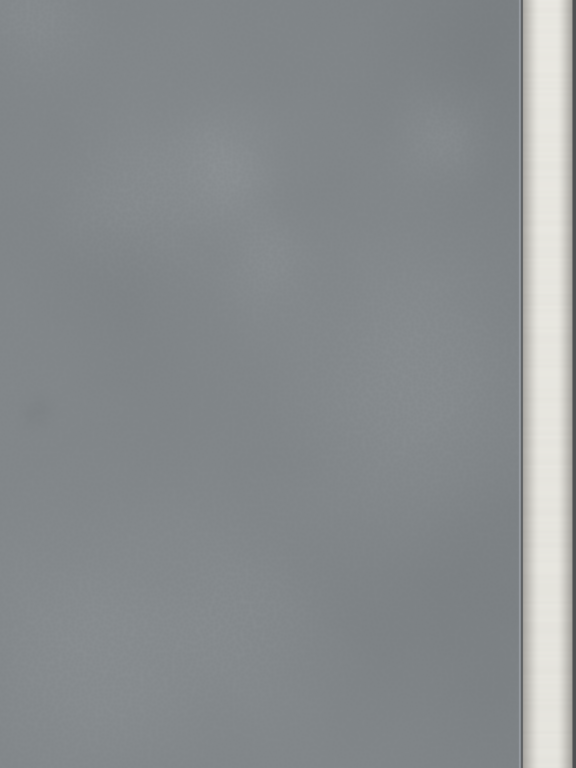
Write a Shadertoy shader that draws this texture.

```glsl
// A matte blue-grey panel with cloudy patches, beside a brushed pale metal rail.
// Soft elliptical blobs and layered sines shade the panel, cellular noise grains it;
// the rail is a rounded profile across x with fine streaks along y.

const vec3 PANEL_COLOR = vec3(0.506, 0.525, 0.537);
const vec3 RAIL_LIGHT  = vec3(0.910, 0.905, 0.880);
const vec3 RAIL_SHADE  = vec3(0.600, 0.590, 0.570);
const vec3 GAP_COLOR   = vec3(0.310, 0.315, 0.320);
const vec3 RIM_COLOR   = vec3(0.630, 0.650, 0.680);

const float RAIL_LEFT    = 0.9075;  // fractions of the width
const float RAIL_RIGHT   = 0.9945;
const float RIM_X        = 0.9025;
const float SEAM_X       = 0.9062;
const float LINE_WIDTH   = 0.0016;
const float GRAIN_CELLS  = 190.0;   // cells per canvas height
const float GRAIN_AMOUNT = 0.020;
const float CLOUD_AMOUNT = 0.006;
const float STREAK_COUNT = 260.0;
const float STREAK_AMOUNT = 0.012;

// Patches: centre x, centre y, radius, brightness
const int PATCH_COUNT = 12;
const vec4 PATCHES[PATCH_COUNT] = vec4[PATCH_COUNT](
    vec4(0.39, 0.78, 0.075,  0.030), vec4(0.77, 0.825, 0.070, 0.030),
    vec4(0.24, 0.73, 0.120,  0.022), vec4(0.46, 0.66, 0.070,  0.020),
    vec4(0.72, 0.50, 0.200,  0.022), vec4(0.14, 0.15, 0.190,  0.026),
    vec4(0.42, 0.20, 0.130,  0.014), vec4(0.06, 0.97, 0.080,  0.022),
    vec4(0.20, 0.63, 0.120, -0.014), vec4(0.06, 0.46, 0.022, -0.016),
    vec4(0.80, 0.97, 0.180, -0.016), vec4(0.72, 0.22, 0.200, -0.014));

vec2 hash22(vec2 p) {
    vec3 q = fract(p.xyx * vec3(0.1031, 0.1030, 0.0973));
    q += dot(q, q.yzx + 33.33);
    return fract((q.xx + q.yz) * q.zy);
}

// Distance to the nearest scattered cell point
float cellular(vec2 p) {
    vec2 cell = floor(p), local = fract(p);
    float nearest = 2.0;
    for (int y = -1; y <= 1; y++)
    for (int x = -1; x <= 1; x++) {
        vec2 o = vec2(x, y);
        vec2 d = o + hash22(cell + o) - local;
        nearest = min(nearest, dot(d, d));
    }
    return sqrt(nearest);
}

// Domain-warped sines for irregular soft clouds
float clouds(vec2 p) {
    float sum = 0.0, weight = 0.5;
    for (int i = 0; i < 4; i++) {
        p += 0.45 * sin(p.yx * 1.3 + vec2(1.7, 0.4));
        sum += weight * sin(p.x) * cos(p.y);
        p = mat2(0.8, 0.6, -0.6, 0.8) * p * 1.85;
        weight *= 0.6;
    }
    return sum;
}

float line(float x, float center) {
    float d = (x - center) / LINE_WIDTH;
    return exp(-d * d);
}

vec3 panel(vec2 uv, vec2 p) {
    vec2 warped = uv + 0.018 * vec2(clouds(p * 17.0), clouds(p * 15.0 + 4.0));
    float shade = 0.0, grainMask = 0.35;
    for (int i = 0; i < PATCH_COUNT; i++) {
        vec4 spot = PATCHES[i];
        vec2 d = (warped - spot.xy) / (spot.z * vec2(1.0, 0.8));
        float glow = exp(-dot(d, d));
        shade += spot.w * glow;
        grainMask += 0.5 * glow * step(0.0, spot.w);
    }
    shade += CLOUD_AMOUNT * clouds(p * 9.0 + 2.0);
    shade -= 0.012 * smoothstep(0.70, 0.90, uv.x);
    float grain = cellular(p * GRAIN_CELLS) - 0.5;
    return PANEL_COLOR + shade + GRAIN_AMOUNT * min(grainMask, 1.0) * grain;
}

vec3 rail(vec2 uv) {
    float t = (uv.x - RAIL_LEFT) / (RAIL_RIGHT - RAIL_LEFT);
    float body = smoothstep(-0.15, 0.36, t) * (1.0 - smoothstep(0.66, 1.12, t));
    float row = uv.y * STREAK_COUNT;
    float streak = mix(hash22(vec2(floor(row), 7.0)).x,
                       hash22(vec2(floor(row) + 1.0, 7.0)).x,
                       smoothstep(0.0, 1.0, fract(row))) - 0.5;
    vec3 color = mix(RAIL_SHADE, RAIL_LIGHT, body);
    return color + STREAK_AMOUNT * streak - 0.012 * (1.0 - uv.y);
}

void mainImage(out vec4 fragColor, in vec2 fragCoord) {
    vec2 uv = fragCoord / iResolution.xy;
    vec2 p = fragCoord / iResolution.y;
    float soft = max(0.0013, 0.7 / iResolution.x);

    // Panel with its bright rim, then the rail
    vec3 color = mix(panel(uv, p), RIM_COLOR, 0.75 * line(uv.x, RIM_X));
    color = mix(color, rail(uv), smoothstep(RAIL_LEFT - soft, RAIL_LEFT + soft, uv.x));

    // Dark seam on the left and gap on the right
    color = mix(color, GAP_COLOR, 0.85 * line(uv.x, SEAM_X));
    color = mix(color, GAP_COLOR, smoothstep(RAIL_RIGHT - 2.0 * soft, RAIL_RIGHT + soft, uv.x));

    fragColor = vec4(clamp(color, 0.0, 1.0), 1.0);
}
```
